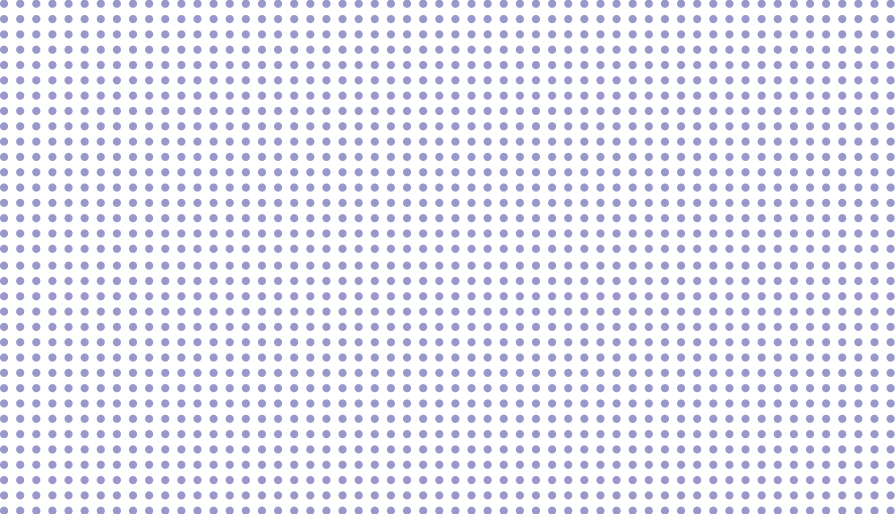
Reproduce this pattern procedurally as a WebGL 2 fragment shader.

```glsl
#version 300 es
precision highp float;

uniform vec2 u_resolution;
out vec4 outColor;

// Lengths are fractions of the canvas height
#define COLUMN_PITCH 0.03136
#define ROW_PITCH 0.0298
#define ROWS_PER_BLOCK 17.0
#define BLOCK_GAP 0.0029
#define FIRST_DOT vec2(0.0079, 0.0073)
#define DOT_RADIUS 0.0079
#define DOT_COLOR vec3(0.597, 0.597, 0.795)
#define PAPER_COLOR vec3(1.0)

// Offset from the nearest dot centre; p is measured from the top left dot
vec2 dotOffset(vec2 p) {
    float x = p.x - COLUMN_PITCH * round(p.x / COLUMN_PITCH);

    // Blocks of evenly spaced rows, with a little extra space between blocks
    float blockHeight = ROWS_PER_BLOCK * ROW_PITCH + BLOCK_GAP;
    float y = mod(p.y + 0.5 * ROW_PITCH, blockHeight);
    float row = min(floor(y / ROW_PITCH), ROWS_PER_BLOCK - 1.0);
    return vec2(x, y - (row + 0.5) * ROW_PITCH);
}

void main() {
    float pixel = 1.0 / u_resolution.y;
    vec2 fromTop = vec2(gl_FragCoord.x, u_resolution.y - gl_FragCoord.y) * pixel;

    // Smooth the rim over one pixel
    float edge = length(dotOffset(fromTop - FIRST_DOT)) - DOT_RADIUS;
    float coverage = clamp(0.5 - edge / pixel, 0.0, 1.0);

    outColor = vec4(mix(PAPER_COLOR, DOT_COLOR, coverage), 1.0);
}
```
